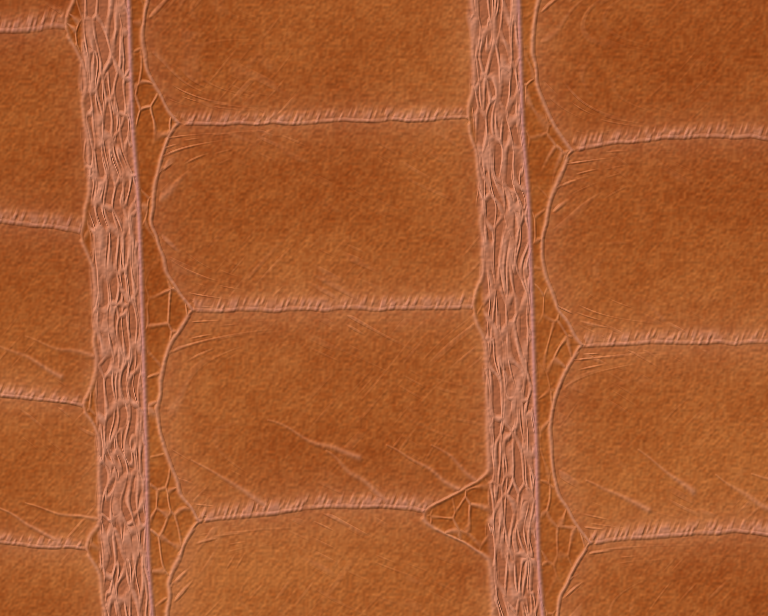
This texture is drawn by a Shadertoy shader. Its source:

```glsl
// Tanned reptile leather: columns of wide scales divided by fibrous vertical bands.
#define COLUMN_PITCH 0.508
#define FIRST_RIDGE 0.169
#define BAND_START 0.443
#define LINE_WIDTH 0.0031
#define RELIEF 0.5
#define LEATHER_DARK vec3(0.555, 0.255, 0.09)
#define LEATHER_LIGHT vec3(0.69, 0.395, 0.19)
#define BAND_COLOR vec3(0.65, 0.38, 0.26)
#define CREVICE vec3(0.43, 0.19, 0.09)
#define PALE vec3(0.78, 0.53, 0.42)
#define MAUVE vec3(0.73, 0.50, 0.47)

float hash(vec2 p) {
    p = fract(p * vec2(123.34, 456.21));
    p += dot(p, p + 45.32);
    return fract(p.x * p.y);
}

float noise(vec2 p) {
    vec2 i = floor(p), f = fract(p);
    f = f * f * (3.0 - 2.0 * f);
    return mix(mix(hash(i), hash(i + vec2(1, 0)), f.x),
               mix(hash(i + vec2(0, 1)), hash(i + vec2(1, 1)), f.x), f.y);
}

// Ridges along the borders of random cells
float cellRidge(vec2 p, float width) {
    vec2 cell = floor(p);
    float near = 9.0, next = 9.0;
    for (int y = -1; y <= 1; y++)
    for (int x = -1; x <= 1; x++) {
        vec2 c = cell + vec2(x, y);
        float d = length(c + vec2(hash(c), hash(c + 17.3)) - p);
        next = min(next, max(d, near));
        near = min(near, d);
    }
    return 1.0 - smoothstep(0.0, width, next - near);
}

float line(float d, float width) { return exp(-d * d / (width * width)); }

// Sparse fine streaks along a slanted direction
float streaks(vec2 p, float slant) {
    p.y += slant * p.x + 0.03 * noise(p * 9.0);
    return smoothstep(0.66, 0.98, noise(p * vec2(26.0, 170.0)));
}

// Diagonal folds on the lower part of one scale
float creases(vec2 q, vec2 scaleId) {
    float sum = 0.0;
    q.y += 0.014 * (noise(q * 28.0 + scaleId * 5.0) - 0.5);
    for (int i = 0; i < 5; i++) {
        vec2 seed = scaleId * 7.0 + float(i) * vec2(3.1, 1.7);
        vec2 start = vec2(0.05 + 0.075 * float(i) + 0.04 * hash(seed), 0.13 + 0.06 * hash(seed + 2.0));
        vec2 dir = vec2(0.07 + 0.05 * hash(seed + 4.0), 0.025 + 0.045 * hash(seed + 6.0));
        float t = clamp(dot(q - start, dir) / dot(dir, dir), 0.0, 1.0);
        sum = max(sum, line(length(q - start - dir * t), 0.0015 + 0.0024 * t) * (0.25 + 0.4 * t));
    }
    return sum;
}

// Returns height, paleness (negative in crevices), mauve tint and band mask; p.y points down
vec4 relief(vec2 p, out float bloom) {
    float x = p.x - 0.034 * p.y - 0.008 * (noise(vec2(p.y * 7.0, 3.0)) - 0.5);
    float column = floor((x - FIRST_RIDGE) / COLUMN_PITCH);
    float l = x - FIRST_RIDGE - column * COLUMN_PITCH;

    // Rows are staggered and slightly uneven from column to column
    float pitch = column < 0.0 ? 0.225 : 0.257;
    float bend = column < 0.0 ? -0.04 : 0.022 * step(column, 0.5);
    float offset = 0.163 + 0.0735 * column - 0.0436 * column * column;
    float wobble = 0.014 * (noise(vec2(l * 6.0, p.y * 4.0 + column * 9.0)) - 0.5);
    float v = (p.y + wobble + bend * sin((p.y - 0.1) * 5.2) - offset) / pitch;
    float seam = floor(v + 0.5);
    float s = 2.0 * abs(fract(v) - 0.5);

    // Scale outline: bulging left side, right side notched at the seams
    float fork = (column == 0.0 && seam == 2.0) ? 0.085 : 0.01 + 0.01 * hash(vec2(column, seam));
    float rough = 0.006 * (noise(p * 45.0) - 0.5);
    float left = 0.017 + (0.042 + 0.012 * p.y) * s * s + rough;
    float right = 0.447 - fork * smoothstep(0.55, 1.0, s) + rough;
    float inside = smoothstep(left - 0.002, left + 0.002, l) * (1.0 - smoothstep(right - 0.002, right + 0.002, l));
    float outline = max(0.85 * line((l - left) / sqrt(1.0 + 0.5 * s * s), LINE_WIDTH),
                        0.75 * line((l - right) / (1.0 + 6.0 * fork), LINE_WIDTH));
    float outlineShadow = 0.4 * line((l - left - 0.006) / sqrt(1.0 + 0.5 * s * s), 0.003);

    // Arched seams: fuzzy upper lip, hairs, and a shadow underneath
    float arch = 0.022 * (hash(vec2(column + 3.0, seam + 5.0)) - 0.25) * sin(3.14 * clamp((l - 0.06) / 0.37, 0.0, 1.0));
    float gap = (v - seam) * pitch + arch + 0.004 * (noise(p * 45.0) - 0.5);
    float hairs = noise(vec2(l * 300.0 + gap * 120.0, gap * 70.0 + seam * 9.0));
    float seamLine = inside * max(line(gap, 0.0042) * (0.4 + 0.5 * hairs),
                                  0.75 * line(gap + 0.006, 0.009) * (0.25 + 0.75 * smoothstep(0.2, 0.9, hairs)));
    float shadow = inside * max(outlineShadow, line(gap - 0.006, 0.0034) * (0.4 + 0.5 * noise(p * 30.0)));
    bloom = inside * max(exp(-abs(gap) * 38.0), 0.9 * exp(-max(min(l - left, right - l + 0.01), 0.0) * 32.0));

    // Wrinkles fanning from the left side, scratches and folds
    float fan = streaks(vec2(l, p.y), 0.7 * sin(v * 6.28)) * exp(-max(l - left, 0.0) * 22.0) * 0.75;
    float scratch = max(streaks(p.yx, 0.9) * smoothstep(0.5, 0.8, noise(p * 9.0)),
                        streaks(p + 3.0, -0.5) * smoothstep(0.5, 0.8, noise(p * 9.0 + 40.0))) * (0.1 + 0.3 * s * s);
    float folds = creases(vec2(l, fract(v) * pitch), vec2(column, floor(v))) * smoothstep(0.36, 0.5, p.y);
    float marks = inside * max(max(fan, scratch), folds);

    // Fibrous band, its ridge, and the loose net beside it
    float band = smoothstep(BAND_START - 0.004, BAND_START + 0.006, l + rough) + 1.0 - smoothstep(0.0, 0.006, l);
    vec2 warp = vec2(noise(p * 26.0), noise(p * 26.0 + 31.0));
    float fibre = cellRidge(vec2(x / 0.012, p.y / 0.05) + 0.8 * warp, 0.5);
    float strand = 1.0 - abs(2.0 * noise(vec2(x * 125.0 + 1.5 * warp.x, p.y * 24.0)) - 1.0);
    fibre = max(fibre, smoothstep(0.55, 1.0, strand)) * (0.6 + 0.6 * noise(p * vec2(160.0, 70.0)));
    float net = (1.0 - inside) * (1.0 - band) * 0.8 * warp.y
              * cellRidge(p / vec2(0.024, 0.04) + 0.6 * warp, 0.2);
    float ridge = line(min(l, COLUMN_PITCH - l), 0.0034);

    float lines = max(max(outline, seamLine), max(marks, max(net, ridge)));
    float pale = max(lines - shadow, band * (1.4 * fibre - 0.42));
    float grain = 0.34 * noise(p * 280.0) + 0.2 * noise(p * 140.0);
    return vec4(pale + grain, pale, max(ridge, 0.5 * seamLine), band);
}

void mainImage(out vec4 fragColor, in vec2 fragCoord) {
    vec2 p = vec2(fragCoord.x, iResolution.y - fragCoord.y) / iResolution.x;
    float bloom, unused;
    vec4 r = relief(p, bloom);
    float slope = r.x - relief(p - vec2(0.0013, 0.0018), unused).x;

    // Dye is darkest inside the scales, with soft clouds and a fine mottle
    float dye = 0.1 + 0.5 * noise(p * vec2(5.0, 8.0)) + 0.28 * noise(p * vec2(11.0, 19.0) + 5.0) + 0.22 * p.y
              + 0.35 * bloom + 0.25 * (noise(p * 70.0) - 0.5) + 0.45 * (noise(p * 230.0) - 0.5);
    vec3 color = mix(LEATHER_DARK, LEATHER_LIGHT, clamp(dye, 0.0, 1.1));
    color += vec3(0.0, 0.012, 0.055) * bloom;
    color = mix(color, BAND_COLOR, r.w * 0.85);
    color = mix(color, mix(PALE, MAUVE, r.z), 0.75 * clamp(r.y, 0.0, 1.0));
    color = mix(color, CREVICE, clamp(-r.y, 0.0, 1.0));

    // Light from the upper left
    color *= 1.0 + RELIEF * clamp(slope, -0.8, 0.4);
    fragColor = vec4(color, 1.0);
}
```
